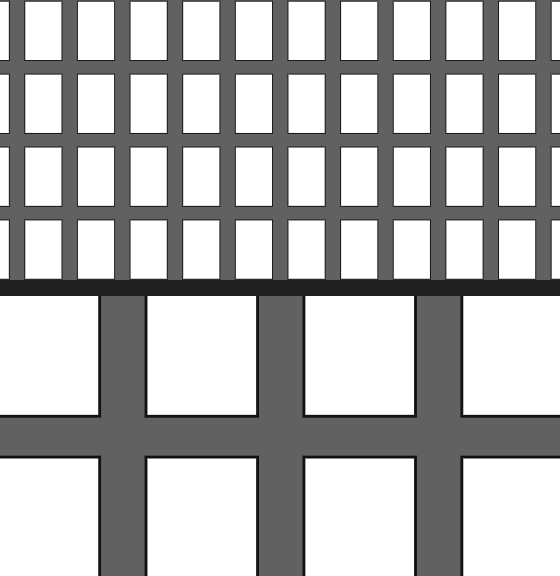
Top, the full canvas; bottom, a detail of the centre.
A Shadertoy shader for this pattern:

```glsl
// Signed distance to an axis-aligned box
float boxDistance(vec2 p, vec2 halfSize) {
    vec2 d = abs(p) - halfSize;
    return length(max(d, 0.0)) + min(max(d.x, d.y), 0.0);
}

// Coverage of the inside of a shape, smoothed over one pixel
float coverage(float distanceToEdge, float pixel) {
    return clamp(0.5 - distanceToEdge / pixel, 0.0, 1.0);
}

void mainImage(out vec4 fragColor, in vec2 fragCoord) {
    vec2 uv = fragCoord / iResolution.y;
    float pixel = 1.0 / iResolution.y;

    // Repeating cell, centred on each pane
    vec2 period = vec2(0.188, 0.2604);
    vec2 cell = (fract((uv - vec2(0.1549, 0.1086)) / period + 0.5) - 0.5) * period;
    float pane = boxDistance(cell, vec2(0.0681, 0.1076));

    // Grey bars, dark outline, white pane
    vec3 color = vec3(0.38);
    color = mix(color, vec3(0.07), coverage(pane, pixel));
    color = mix(color, vec3(1.0), coverage(pane + 0.0034, pixel));

    fragColor = vec4(color, 1.0);
}
```
